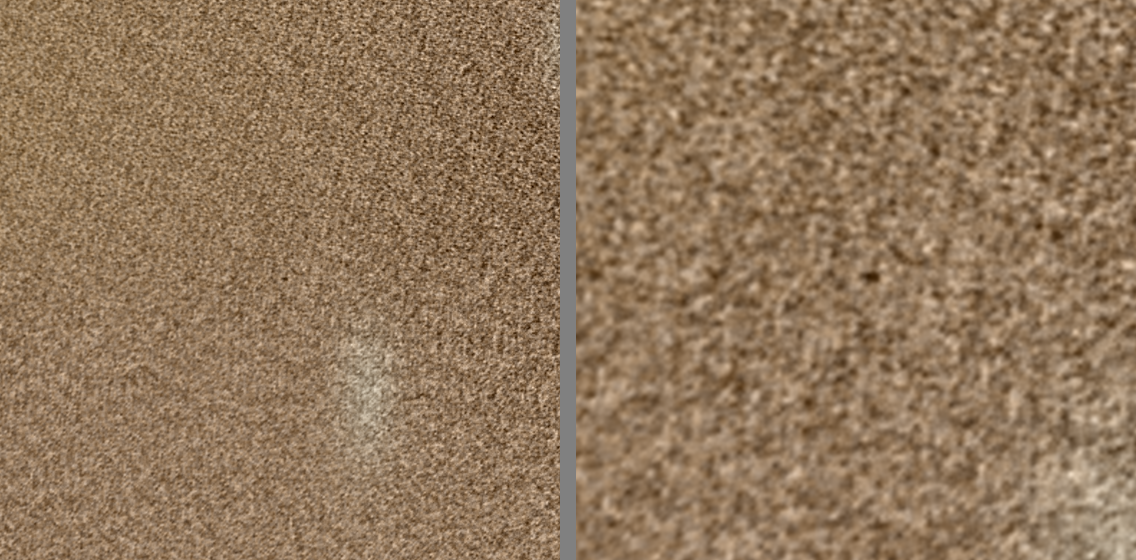
Left, the full canvas; right, a detail of the centre.
A Shadertoy shader for this texture:

```glsl
// Fine speckled brown stone surface with soft shading and a pale patch of glare.

float hash(vec2 p) {
    return fract(sin(dot(p, vec2(127.1, 311.7))) * 43758.5453);
}

// Smooth value noise, centred on zero
float noise(vec2 p) {
    vec2 cell = floor(p), f = fract(p);
    f = f * f * (3.0 - 2.0 * f);
    float low = mix(hash(cell), hash(cell + vec2(1, 0)), f.x);
    float high = mix(hash(cell + vec2(0, 1)), hash(cell + vec2(1, 1)), f.x);
    return mix(low, high, f.y) - 0.5;
}

// Grains drawn out along one direction, in two sizes turned against each other
float grains(vec2 uv, float angle, float stretch) {
    float c = cos(angle), s = sin(angle);
    vec2 p = mat2(c, -s, s, c) * uv * vec2(1.0 / stretch, 1.0);
    vec2 q = mat2(0.8, 0.6, -0.6, 0.8) * p;
    return 0.52 * noise(p * 205.0 + 31.0) + 0.52 * noise(q * 265.0 + 87.0);
}

// Soft elliptical spot of light
float spot(vec2 uv, vec2 centre, vec2 size) {
    vec2 d = (uv - centre) / size;
    return exp(-dot(d, d));
}

void mainImage(out vec4 fragColor, in vec2 fragCoord) {
    vec2 uv = fragCoord / iResolution.xy;

    // Grain direction turns from diagonal below to nearly level above
    float upper = smoothstep(0.25, 0.8, uv.y);
    float grain = grains(uv, 0.75, 1.3) * (1.0 - upper)
                + grains(uv + 5.3, -0.15, 1.15) * upper;
    grain /= length(vec2(1.0 - upper, upper));

    // Take out the slow drift so that the grains stay evenly spread
    grain -= 0.3 * noise(uv * 110.0 + 3.0) * grain;

    // Crisper towards the upper right
    float crisp = smoothstep(0.45, 1.5, uv.x + 0.6 * uv.y);
    float fine = noise(uv * 390.0 + 13.0) * mix(0.05, 0.22, crisp);
    float light = grain * mix(0.44, 0.63, crisp) + fine;
    light += 0.25 * light * abs(light);

    // Broad shading
    vec3 stone = mix(vec3(0.58, 0.475, 0.37), vec3(0.595, 0.49, 0.36), upper * (1.0 - uv.x));
    stone -= 0.045 * spot(uv, vec2(0.95, 0.68), vec2(0.3, 0.3));
    stone += 0.015 * noise(uv * 9.0);

    // Slight warm and cool tint from grain to grain
    float tint = noise(uv * 190.0 + 53.0);
    vec3 color = stone + light + tint * vec3(0.03, 0.0, -0.04);

    // Greyish glare, broken up by the grains
    float glare = 0.65 * spot(uv, vec2(0.657, 0.305), vec2(0.046, 0.11));
    glare += 0.18 * spot(uv, vec2(0.65, 0.27), vec2(0.085, 0.17));
    glare += 0.6 * spot(uv, vec2(1.0, 0.92), vec2(0.035, 0.085));
    glare *= 0.9 + 0.5 * grain;
    color = mix(color, vec3(0.7, 0.66, 0.58) + 0.75 * light, clamp(glare, 0.0, 1.0));

    fragColor = vec4(clamp(color, 0.0, 1.0), 1.0);
}
```
